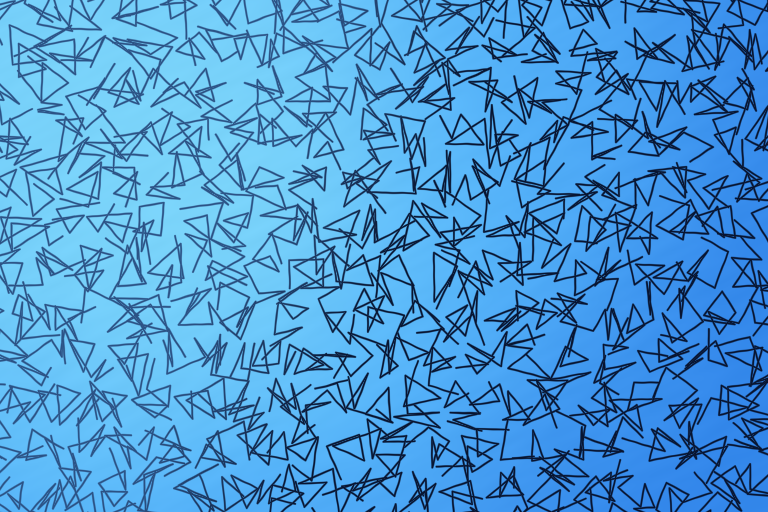
A WebGL 2 fragment shader for this pattern:

```glsl
#version 300 es
precision highp float;
// Thin angular zigzag scribbles crowded over a glowing blue sheet.
// Each cell of a staggered grid holds one open polyline whose corners swing
// around a drifting centre; ink and sheet both darken to the lower right.
uniform vec2 u_resolution;
out vec4 fragColor;

const float TAU = 6.28319;
const float CELL = 0.086;         // grid spacing, in canvas heights
const int SEGMENTS = 8;           // strokes in each scribble
const float HALF_WIDTH = 0.00185; // half the stroke width

const vec3 SKY = vec3(0.48, 0.83, 0.98);
const vec3 AZURE = vec3(0.34, 0.71, 0.98);
const vec3 COBALT = vec3(0.20, 0.53, 0.92);
const vec3 FADED_INK = vec3(0.17, 0.32, 0.52);
const vec3 DARK_INK = vec3(0.03, 0.08, 0.19);

vec3 hash3(vec2 p, float seed) {
  vec3 q = fract(vec3(p, seed) * vec3(0.1031, 0.1030, 0.0973) + 0.137);
  q += dot(q, q.yxz + 33.33);
  return fract((q.xxy + q.yzz) * q.zyx);
}

vec2 direction(float angle) {
  return vec2(cos(angle), sin(angle));
}

// Gradient noise, roughly -0.7 to 0.7
float cornerSlope(vec2 corner, vec2 offset) {
  return dot(direction(TAU * hash3(corner, 71.0).x), offset);
}

float gradientNoise(vec2 p) {
  vec2 i = floor(p), f = fract(p);
  vec2 w = f * f * f * (f * (f * 6.0 - 15.0) + 10.0);
  vec2 e = vec2(1.0, 0.0);
  float low = mix(cornerSlope(i, f), cornerSlope(i + e, f - e), w.x);
  float high = mix(cornerSlope(i + e.yx, f - e.yx), cornerSlope(i + 1.0, f - 1.0), w.x);
  return mix(low, high, w.y);
}

float segmentDistance(vec2 p, vec2 a, vec2 b) {
  vec2 pa = p - a, ba = b - a;
  return length(pa - ba * clamp(dot(pa, ba) / max(dot(ba, ba), 1e-5), 0.0, 1.0));
}

// Corner at a given angle and random radius about the moving centre
vec2 cornerPoint(vec2 centre, float angle, float random) {
  return centre + mix(0.26, 0.60, random) * direction(angle);
}

// Distance to the polyline owned by one cell, in cell units
float scribbleDistance(vec2 p, vec2 id) {
  vec3 start = hash3(id, 1.0);
  float stagger = 0.5 * mod(id.y, 2.0);
  vec2 centre = id + vec2(0.5 + stagger, 0.5) + 0.22 * (start.xy - 0.5);
  vec2 drift = 0.46 * direction(TAU * hash3(id, 3.0).y);
  float angle = TAU * start.z;
  float nearest = 10.0;
  vec2 from = cornerPoint(centre - drift, angle, start.x);
  for (int k = 1; k <= SEGMENTS; k++) {
    vec3 r = hash3(id, 7.0 + 5.0 * float(k));
    float progress = 2.0 * float(k) / float(SEGMENTS) - 1.0;
    angle += mix(1.5, 2.7, r.x) * (r.y < 0.22 ? -1.0 : 1.0);
    vec2 to = cornerPoint(centre + drift * progress, angle, r.z);
    nearest = min(nearest, segmentDistance(p, from, to));
    from = to;
  }
  return nearest;
}

// Nearest stroke among the surrounding cells, in canvas heights
float strokeDistance(vec2 p) {
  vec2 q = p / CELL + 40.0;
  float nearest = 10.0;
  for (int y = -1; y <= 1; y++) {
    float row = floor(q.y) + float(y);
    float column = floor(q.x - 0.5 * mod(row, 2.0));
    for (int x = -1; x <= 1; x++) {
      nearest = min(nearest, scribbleDistance(q, vec2(column + float(x), row)));
    }
  }
  return nearest * CELL;
}

// Sheet: a glow at the left falling off to deeper blue, with faint streaks
vec3 sheetColour(vec2 p) {
  vec2 fromGlow = p - vec2(0.38, 0.58);
  float depth = 0.55 * length(fromGlow) + 0.21 * (fromGlow.x - fromGlow.y);
  depth += 0.05 * gradientNoise(p * 3.0 + 20.0);
  vec3 colour = mix(SKY, AZURE, smoothstep(0.02, 0.50, depth));
  colour = mix(colour, COBALT, smoothstep(0.33, 0.95, depth));
  vec2 along = vec2(p.x + 0.5 * p.y, p.y - 0.5 * p.x);
  return colour + 0.015 * gradientNoise(along * vec2(9.0, 45.0) + 60.0);
}

// Ink: washed out in the glow, nearly black beyond a slanted edge
vec3 inkColour(vec2 p) {
  float edge = 0.40 + 0.42 * p.y + 0.08 * gradientNoise(p * 5.0 + 30.0);
  return mix(FADED_INK, DARK_INK, smoothstep(-0.22, 0.22, p.x - edge));
}

void main() {
  vec2 p = gl_FragCoord.xy / u_resolution.y;
  float soft = max(0.0016, 0.75 / u_resolution.y);
  vec2 wobble = vec2(gradientNoise(p * 40.0 + 10.0), gradientNoise(p * 40.0 + 90.0));
  float d = strokeDistance(p + 0.0015 * wobble);
  float ink = 1.0 - smoothstep(HALF_WIDTH - soft, HALF_WIDTH + soft, d);
  fragColor = vec4(mix(sheetColour(p), inkColour(p), ink), 1.0);
}
```
